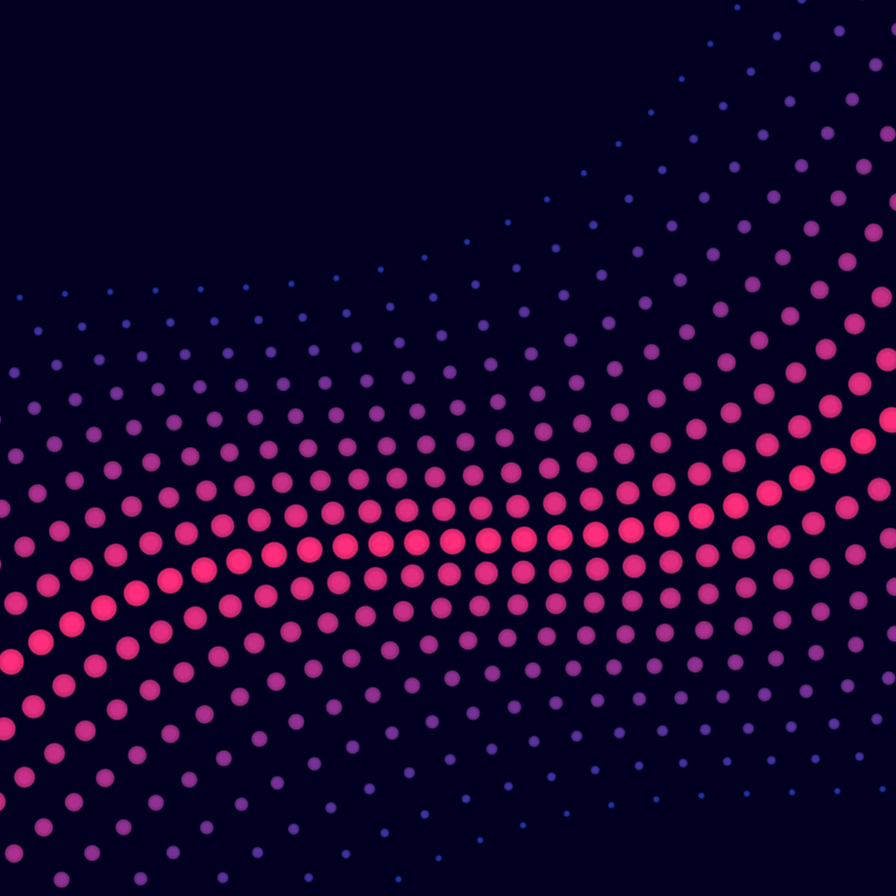
A Shadertoy shader for this background:

```glsl
// Rows of halftone dots riding a wave, from hot pink at the middle to blue at the rims, on deep navy.

// Height of the wave around its inflection point; the left arm straightens out.
float waveHeight(float x) {
    float left = min(x, 0.0);
    return x * (0.025 + 1.109 * x * x) - 0.574 * left * left * left * left * left;
}

float waveSlope(float x) {
    float left = min(x, 0.0);
    return 0.025 + 3.327 * x * x - 2.87 * left * left * left * left;
}

// Length of wave per unit of x.
float stretch(float x) {
    float slope = waveSlope(x);
    return sqrt(1.0 + slope * slope);
}

// Arc length from the inflection point, by three-point Gauss quadrature.
float arcLength(float x) {
    return x * (5.0 * stretch(0.1127 * x) + 8.0 * stretch(0.5 * x) + 5.0 * stretch(0.8873 * x)) / 18.0;
}

void mainImage(out vec4 fragColor, in vec2 fragCoord) {
    vec2 p = fragCoord / iResolution.y;
    float soft = max(0.0014, 0.75 / iResolution.y);
    vec3 color = vec3(0.006, 0.0, 0.13);

    for (int i = -8; i <= 8; i++) {
        float row = float(i);
        float rank = abs(row);

        // Each row is the same wave, slid up and to the left.
        vec2 q = p - vec2(0.5143 - 0.0444 * row + 0.00215 * rank, 0.3958 + 0.035 * row);
        float rise = q.y - waveHeight(q.x);
        if (abs(rise) > 0.035) continue;

        // Coordinates along and across the row, repeated at equal arc steps.
        float scale = stretch(q.x);
        float along = arcLength(q.x) + rise * waveSlope(q.x) / scale;
        float spacing = 0.03997 + 0.001328 * rank;
        float turns = (along + 0.0091 - 0.03242 * rank) / spacing;
        float dist = length(vec2((turns - round(turns)) * spacing, rise / scale));

        // Dots shrink and cool away from the middle row, with a slightly dim rim.
        float radius = 0.0143 - 0.00137 * rank;
        vec3 dotColor = mix(vec3(1.0, 0.18, 0.49), vec3(0.13, 0.2, 0.66), rank / 8.0);
        dotColor *= 1.0 - 0.12 * smoothstep(0.5, 0.8, dist / radius);
        color = mix(color, dotColor, 1.0 - smoothstep(radius - soft, radius + soft, dist));
    }
    fragColor = vec4(color, 1.0);
}
```
